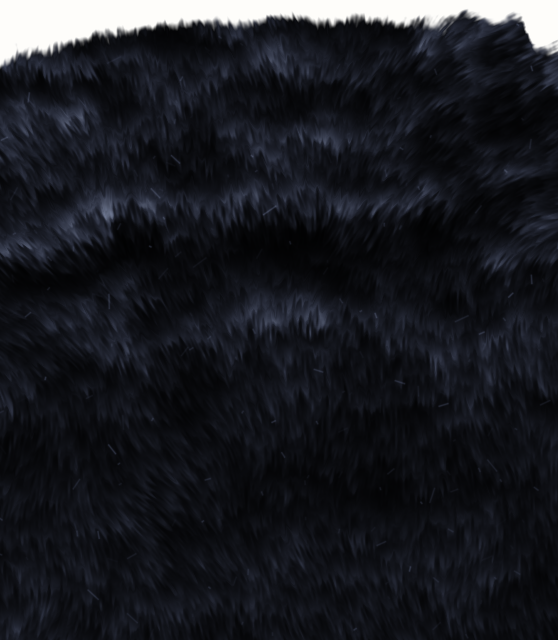
Give the GLSL for this texture, as a WebGL 2 fragment shader.

```glsl
#version 300 es
precision highp float;
// Deep navy fur pile with a ragged upper rim against a pale backdrop.
// Noise smeared along a lean field makes the hairs; folds, clumps and tufts
// add up to a log exposure, so most of the pile stays near black.

uniform vec2 u_resolution;
out vec4 fragColor;

const vec3 BACKDROP = vec3(0.995, 0.992, 0.982);
const vec3 SHADE_TINT = vec3(0.90, 1.0, 1.34);
const vec3 SHEEN_TINT = vec3(0.92, 1.0, 1.22);
const float MEDIAN_TONE = 0.066;   // middle brightness of the pile
const float TONE_SPREAD = 0.66;    // contrast in log brightness
const float HAIR_SCALE = 260.0;    // hairs per canvas height
const float HAIR_STEP = 0.0028;    // spacing of samples along a hair
const int HAIR_REACH = 5;
const float FOLD_GAP = 0.12;
const float RIDGE_HEIGHT = 0.65;   // the brightest fold
const float RIM_SOFTNESS = 0.008;
const float FLECK_GRID = 24.0;
const float TAU = 6.2831853;

float hash(vec2 cell) {
    uvec2 q = uvec2(ivec2(cell)) * uvec2(1597334673u, 3812015801u);
    uint n = (q.x ^ q.y) * 1597334673u;
    n = (n ^ (n >> 15)) * 2246822519u;
    n ^= n >> 13;
    return float(n >> 8) / 16777216.0;
}

float noise(vec2 p) {
    vec2 i = floor(p), f = fract(p);
    f = f * f * (3.0 - 2.0 * f);
    return mix(mix(hash(i), hash(i + vec2(1, 0)), f.x),
               mix(hash(i + vec2(0, 1)), hash(i + vec2(1, 1)), f.x), f.y);
}

// Fractal noise centred on zero
float fbm(vec2 p) {
    float sum = 0.0, amp = 0.53;
    for (int k = 0; k < 4; k++) {
        sum += amp * (noise(p) - 0.5);
        p = mat2(1.6, 1.2, -1.2, 1.6) * p + 17.3;
        amp *= 0.5;
    }
    return sum;
}

float bump(float x, float width) {
    return exp(-x * x / (width * width));
}

// Direction in which the hairs lie
vec2 hairDirection(vec2 p) {
    float sweep = smoothstep(0.42, 0.85, p.x) * smoothstep(0.45, 0.72, p.y);
    float lean = -0.4 + 1.25 * sweep + 2.4 * fbm(p * 4.0 + 3.0);
    return vec2(sin(lean), cos(lean));
}

// Noise averaged along the hair, about unit deviation
float hairs(vec2 p, vec2 dir) {
    float sum = 0.0, total = 0.0;
    for (int i = -HAIR_REACH; i <= HAIR_REACH; i++) {
        float w = 1.0 - abs(float(i)) / float(HAIR_REACH + 1);
        vec2 s = p + dir * HAIR_STEP * float(i);
        sum += w * (0.65 * noise(s * HAIR_SCALE) + 0.35 * noise(s * HAIR_SCALE * 0.45) - 0.5);
        total += w;
    }
    return 12.0 * sum / total;
}

// Sparse short pale hairs and lint
float flecks(vec2 p) {
    vec2 cell = floor(p * FLECK_GRID);
    float light = 0.0;
    for (int j = -1; j <= 1; j++)
    for (int i = -1; i <= 1; i++) {
        vec2 c = cell + vec2(i, j);
        vec2 root = (c + vec2(hash(c + 40.0), hash(c + 90.0))) / FLECK_GRID;
        float turn = (hash(c + 150.0) - 0.5) * 2.6;
        vec2 axis = vec2(sin(turn), cos(turn));
        float size = 0.001 + 0.011 * pow(hash(c + 210.0), 3.0);
        vec2 d = p - root;
        d -= axis * clamp(dot(d, axis), -size, size);
        light += pow(hash(c + 300.0), 5.0) * bump(length(d), 0.0015);
    }
    return light;
}

// Broad light on the folds, in deviations from the median
float foldLight(vec2 p) {
    float h = p.y - 0.42 * max(p.x - 0.56, 0.0) + 0.14 * fbm(p * vec2(4.0, 6.0) + 8.0);
    float upper = smoothstep(0.40, 0.62, p.y);
    float patches = smoothstep(-0.06, 0.12, fbm(p * vec2(5.0, 3.0) + 21.0));
    float light = mix(-0.38, 0.16, upper);
    light += 0.55 * upper * cos(TAU * (h - RIDGE_HEIGHT) / FOLD_GAP);
    light += 1.25 * patches * bump(h - RIDGE_HEIGHT, 0.032);
    light -= 0.75 * bump(h - RIDGE_HEIGHT + 0.055, 0.026);
    light += 0.9 * bump(p.y - 0.70 + 0.36 * p.x, 0.035) * bump(p.x - 0.52, 0.16);
    return light + 0.35 * smoothstep(0.86, 0.95, p.y);
}

void main() {
    vec2 p = gl_FragCoord.xy / u_resolution.y;
    vec2 dir = hairDirection(p);
    float hair = hairs(p, dir);

    // Shift the tufts along the hairs to fray their outlines
    vec2 frayed = p + dir * hair * 0.006;
    float clump = fbm(frayed * vec2(7.0, 13.0) + 5.0);
    float tuft = fbm(frayed * vec2(30.0, 38.0) + 31.0);
    float upper = smoothstep(0.3, 0.6, p.y);
    float exposure = foldLight(frayed) + mix(3.2, 4.0, upper) * clump
                   + mix(2.2, 3.3, upper) * tuft + 0.36 * hair;
    float tone = MEDIAN_TONE * exp(TONE_SPREAD * exposure);
    tone = tone / (1.0 + 0.6 * tone) + 0.14 * flecks(p);
    vec3 fur = tone * mix(SHADE_TINT, SHEEN_TINT, smoothstep(0.1, 0.4, tone));

    // Rim: a slow rise, a notch at the right, then ragged tufts
    float rim = 0.905 + 0.062 * smoothstep(-0.1, 0.42, p.x)
              - 0.045 * smoothstep(0.812, 0.838, p.x);
    rim += 0.035 * fbm(p * vec2(26.0, 20.0)) + 0.0025 * hair;
    float cover = smoothstep(-RIM_SOFTNESS, RIM_SOFTNESS, rim - p.y);
    fragColor = vec4(mix(BACKDROP, fur, cover), 1.0);
}
```
